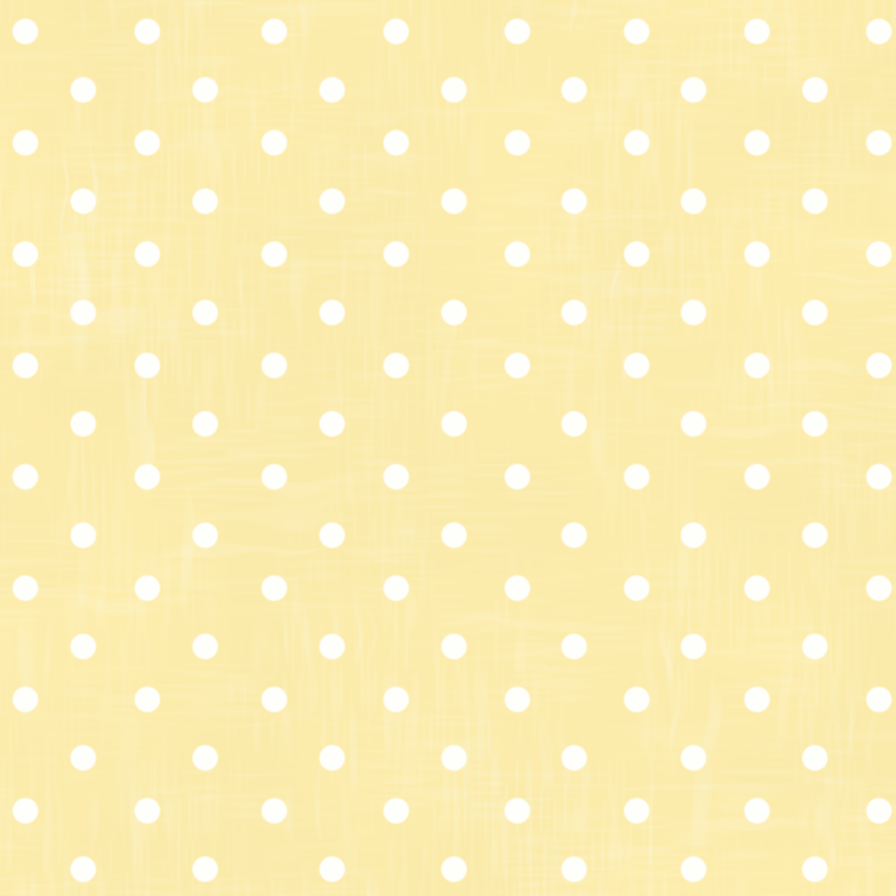
Give the GLSL for this pattern, as a WebGL 1 fragment shader.

```glsl
precision highp float;

uniform vec2 u_resolution;

#define PITCH vec2(0.1361, 0.12426)
#define FIRST_DOT vec2(0.0283, 0.0951)
#define SECOND_DOT vec2(0.0929, 0.0299)
#define RADIUS 0.0142
#define COLUMN_DRIFT 0.0056
#define THREADS 260.0
#define WEAR 0.62
#define CLOTH vec3(0.988, 0.925, 0.672)
#define FADED vec3(0.985, 0.955, 0.815)
#define DOT_WHITE vec3(0.998, 0.997, 0.985)

float hash(vec2 p) {
  vec3 q = fract(p.xyx * vec3(0.1031, 0.1030, 0.0973));
  q += dot(q, q.yzx + 33.33);
  return fract((q.x + q.y) * q.z);
}

float noise(vec2 p) {
  vec2 cell = floor(p);
  vec2 f = fract(p);
  f = f * f * (3.0 - 2.0 * f);
  float low = mix(hash(cell), hash(cell + vec2(1.0, 0.0)), f.x);
  float high = mix(hash(cell + vec2(0.0, 1.0)), hash(cell + 1.0), f.x);
  return mix(low, high, f.y);
}

// Fine upright threads, visible in worn patches
float threads(vec2 p, float seed) {
  float strand = noise(p * vec2(THREADS, 22.0) + seed);
  float patchy = noise(p * vec2(17.0, 8.0) + seed * 2.3);
  return smoothstep(0.4, 0.95, strand) * smoothstep(0.2, 0.85, patchy);
}

// Sparse, slightly wandering rubbed marks
float scratches(vec2 p, float seed) {
  p.x += 0.012 * (noise(p * vec2(9.0, 24.0) + seed) - 0.5);
  float mark = noise(p * vec2(125.0, 10.0) + seed * 1.7);
  float patchy = noise(p * vec2(14.0, 7.0) + seed * 3.1);
  return smoothstep(0.66, 0.95, mark) * smoothstep(0.5, 0.85, patchy);
}

// Columns left of centre sit a little to the right
float columnShift(float x) {
  return COLUMN_DRIFT * smoothstep(0.24, 0.3, x) * (1.0 - smoothstep(0.48, 0.85, x));
}

float dotDistance(vec2 p, vec2 first) {
  vec2 index = floor((p - first) / PITCH + 0.5);
  vec2 center = first + index * PITCH;
  center.x += columnShift(center.x);
  return length(p - center) - RADIUS;
}

void main() {
  vec2 p = gl_FragCoord.xy / u_resolution;
  float pixel = 1.0 / min(u_resolution.x, u_resolution.y);

  // Cloth with worn warp and weft
  float wear = 0.5 * threads(p, 11.0) + 0.38 * threads(p.yx, 47.0);
  wear += 0.75 * scratches(p, 23.0) + 0.45 * scratches(p.yx, 71.0);
  vec3 color = mix(CLOTH, FADED, min(wear * WEAR, 1.0));
  color += 0.008 * (noise(p * 7.0 + 5.0) - 0.5);

  // Two interleaved grids of dots
  float d = min(dotDistance(p, FIRST_DOT), dotDistance(p, SECOND_DOT));
  float edge = max(pixel, 0.0018);
  color = mix(color, DOT_WHITE, 1.0 - smoothstep(-edge, edge, d));

  gl_FragColor = vec4(color, 1.0);
}
```
